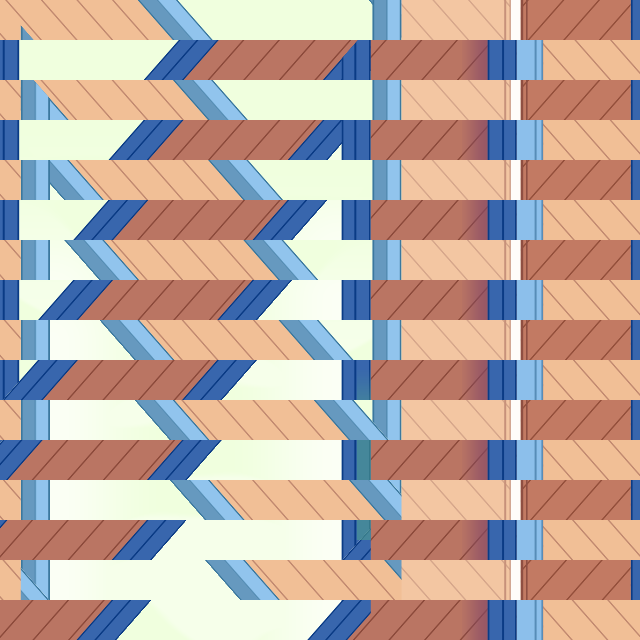
Give the GLSL for this pattern, as a Shadertoy shader.

```glsl
// Sixteen interlaced strips of a tiled wall with blue beams: even strips are light,
// odd strips are the same layout mirrored, darker and one step further on.
// A sheared coordinate repeats the sloping beam; box masks lay posts and panels over it.

float pixel() { return 16.0 / iResolution.y; }

// Antialiased interval mask
float box(float x, float a, float b) {
    return clamp((x - a) / pixel() + 0.5, 0.0, 1.0) * clamp((b - x) / pixel() + 0.5, 0.0, 1.0);
}

float line(float x, float at, float halfWidth) { return box(x, at - halfWidth, at + halfWidth); }

vec2 gradient(vec2 cell) {
    float a = 6.2832 * fract(sin(dot(cell, vec2(127.1, 311.7))) * 4375.5);
    return vec2(cos(a), sin(a));
}

float gradientNoise(vec2 p) {
    vec2 i = floor(p), f = fract(p), u = f * f * (3.0 - 2.0 * f);
    vec2 r = vec2(1, 0);
    float low = mix(dot(gradient(i), f), dot(gradient(i + r), f - r), u.x);
    float high = mix(dot(gradient(i + r.yx), f - r.yx), dot(gradient(i + 1.0), f - 1.0), u.x);
    return mix(low, high, u.y);
}

// Blue trim; t runs from 0 to 1 across a width given in strip units
vec3 trim(float t, float width, bool dark) {
    float x = t * width;
    float rims = max(line(x, 0.02, 0.025), line(x, width - 0.02, 0.025));
    float groove = line(x, width * 0.53, 0.025);
    if (dark) {
        vec3 c = mix(vec3(0.22, 0.40, 0.68), vec3(0.04, 0.23, 0.52), max(groove, rims));
        return c;
    }
    vec3 c = mix(vec3(0.40, 0.60, 0.75), vec3(0.57, 0.77, 0.93), box(x, width * 0.5, width + 1.0));
    return mix(c, vec3(0.23, 0.47, 0.62), max(rims, 0.5 * line(x, width * 0.5, 0.02)));
}

// Warm tiles with sloping joints
vec3 tiles(float x, float v, bool dark) {
    float s = mod(x - 0.88 * v + 0.30, 0.89);
    float joint = line(s, 0.45, 0.024);
    return dark ? mix(vec3(0.73, 0.46, 0.39), vec3(0.55, 0.29, 0.23), joint)
                : mix(vec3(0.945, 0.75, 0.59), vec3(0.76, 0.54, 0.44), joint);
}

// Pale ground with a soft white sheen
vec3 ground(float x, float v, bool dark) {
    float glow = smoothstep(4.2, 1.3, x) * smoothstep(1.5, 4.5, v);
    float streak = gradientNoise(vec2(x * 0.35 + v * 0.6, v * 0.25 - x * 0.12));
    glow = max(glow, 0.55 * smoothstep(0.02, 0.12, streak) * smoothstep(2.0, 5.0, v));
    return mix(vec3(0.94, 1.0, 0.87), vec3(0.985, 1.0, 0.96), glow);
}

// Sloping beam between two posts
vec3 beamBay(float x, float v, bool dark) {
    float e = mod(x - 0.88 * v + 1.04, 10.25);
    vec3 c = ground(x, v, dark);
    c = mix(c, tiles(x, v, dark), box(e, 0.9, 4.6));
    c = mix(c, trim(e, 1.0, dark), box(e, 0.0, 1.0));
    c = mix(c, trim(e - 4.48, 1.0, dark), box(e, 4.48, 5.48));

    // Posts pass over the lower trim and stop under the upper one
    float exposed = 1.0 - box(e, 1.0, 5.48);
    c = mix(c, trim((x - 0.52) / 0.73, 0.73, dark), exposed * box(x, 0.52, 1.25));
    c = mix(c, trim((x - 9.31) / 0.73, 0.73, dark), exposed * box(x, 9.31, 10.04));
    return mix(tiles(x, v, dark), c, box(x, 0.52, 10.04));
}

void mainImage(out vec4 fragColor, in vec2 fragCoord) {
    vec2 p = 16.0 * fragCoord / iResolution.xy;
    p.y = 16.0 - p.y;

    // Strip index, mirrored coordinate and continuous position along the layout
    float row = floor(p.y);
    bool dark = mod(row, 2.0) > 0.5;
    float v = floor(row * 0.5) + fract(p.y) + (dark ? 1.0 : 0.0);
    float x = dark ? 9.79 - p.x : p.x;
    float flipped = 9.79 - x;
    vec3 c = beamBay(x, v, dark);

    // Right panels: tile tones swap past the upright
    if (dark) {
        float shade = smoothstep(11.4, 12.19, p.x) * box(p.x, 11.55, 12.25);
        c = mix(c, vec3(0.52, 0.28, 0.40), 0.65 * shade);
        c = mix(c, vec3(0.30, 0.60, 0.56), 0.65 * box(p.x, 8.92, 9.27) * box(p.y, 9.25, 13.5)
                * smoothstep(9.0, 10.5, p.y));
        c = mix(c, trim((p.x - 12.19) / 0.73, 0.73, true), box(p.x, 12.19, 12.92));
        vec3 lightTrim = mix(vec3(0.55, 0.75, 0.92), vec3(0.34, 0.55, 0.72),
                             max(line(p.x, 13.39, 0.025), line(p.x, 13.56, 0.025)));
        c = mix(c, lightTrim, box(p.x, 12.92, 13.58));
        c = mix(c, tiles(flipped, v, false), box(p.x, 13.58, 17.0));
    } else {
        c = mix(c, vec3(0.96, 0.82, 0.70), 0.4 * box(p.x, 10.04, 12.77));
        c = mix(c, vec3(0.78, 0.57, 0.48), line(p.x, 12.63, 0.025) + line(p.x, 12.76, 0.02));
        c = mix(c, vec3(1.0, 0.99, 0.98), box(p.x, 12.77, 13.02));
        c = mix(c, tiles(flipped, v, true) + vec3(0.03, 0.02, 0.0), box(p.x, 13.02, 15.77));
        c = mix(c, vec3(0.56, 0.31, 0.26), line(p.x, 13.05, 0.03) + line(p.x, 13.17, 0.02));
        c = mix(c, trim((p.x - 15.77) / 0.73, 0.73, true), box(p.x, 15.77, 17.0));
    }
    fragColor = vec4(c, 1.0);
}
```
